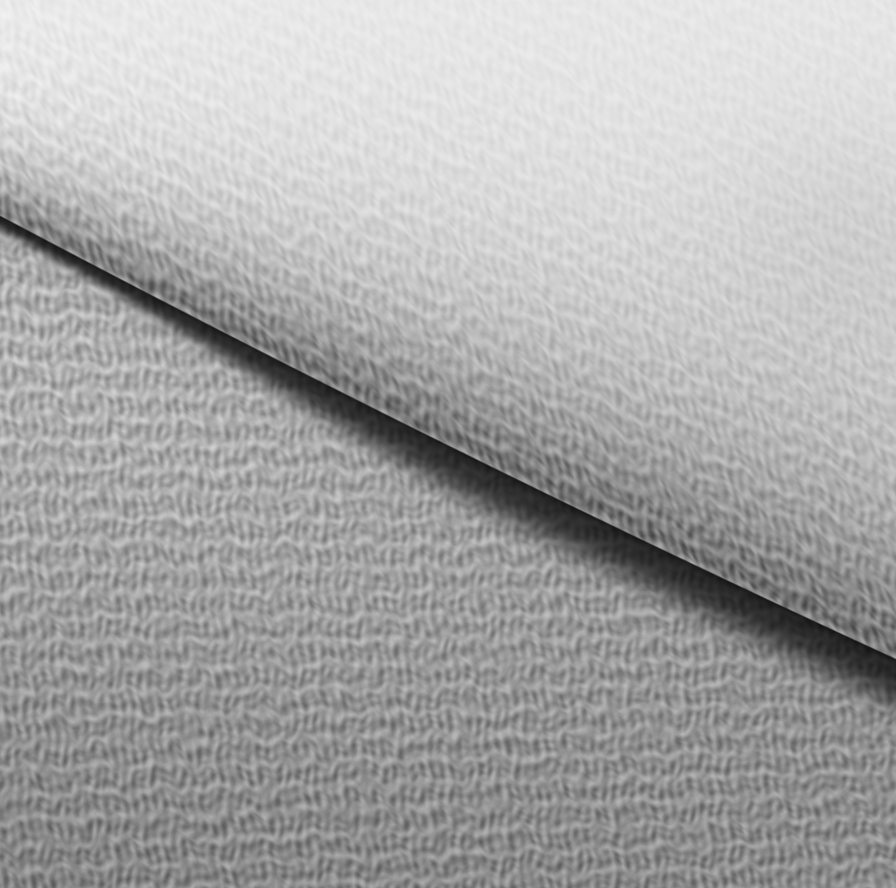
Write a Shadertoy shader that draws this texture.

```glsl
const float TAU = 6.2831853;
const float EDGE_LEFT = 0.757;      // fold height at the left border
const float EDGE_SLOPE = -0.495;
const float EDGE_SAG = 0.035;
const float RIB_PITCH = 0.0108;     // spacing of the fine upright ribs
const float ROW_PITCH = 0.0285;     // spacing of the crinkled rows
const float FOLD_DARK = 0.42;
const float FOLD_LIGHT = 0.925;
const float BASE_DARK = 0.53;
const float BASE_LIGHT = 0.70;
const float SHADOW_GAIN = 0.32;
const float WEAVE_DEPTH = 0.15;

vec2 hash2(vec2 p) {
    vec3 q = fract(vec3(p.xyx) * vec3(0.1031, 0.1030, 0.0973));
    q += dot(q, q.yzx + 33.33);
    return fract((q.xx + q.yz) * q.zy);
}

// Distance to the nearest jittered cell centre
float cellular(vec2 p) {
    vec2 cell = floor(p), local = fract(p);
    float nearest = 2.0;
    for (int j = -1; j <= 1; j++) {
        for (int i = -1; i <= 1; i++) {
            vec2 offset = vec2(i, j);
            vec2 delta = offset + hash2(cell + offset) - local;
            nearest = min(nearest, dot(delta, delta));
        }
    }
    return sqrt(nearest);
}

// Signed relief of the cloth; x counts ribs and y counts rows
float weave(vec2 thread) {
    thread.y += 0.10 * sin(thread.x * 0.9 + 2.0 * sin(thread.y * 0.7))
              + 0.07 * sin(thread.x * 2.3 + thread.y * 1.9);
    thread.x += 0.18 * sin(thread.y * 3.1 + 1.7 * sin(thread.x * 0.31));
    float crest = pow(0.5 + 0.5 * cos(TAU * thread.y), 2.5);
    float rib = cos(TAU * thread.x) * (1.0 - 0.75 * crest);
    vec2 grain = thread * vec2(0.9, 2.3);
    float emboss = cellular(grain + vec2(0.35, -0.45)) - cellular(grain);
    return 0.42 * rib + 0.65 * (crest - 0.35) + 1.15 * emboss;
}

// Rounded upper sheet, sharp at the fold and soft far above it
float upperSheet(vec2 p, float height) {
    float h = max(height, 0.0);
    float roundness = mix(0.055, 0.24, p.x);
    float tone = mix(FOLD_DARK, FOLD_LIGHT, 1.0 - exp(-h / roundness));
    tone += 0.10 * exp(-pow(h / 0.006, 2.0));

    vec2 dip = (p - vec2(0.97, 0.74)) / vec2(0.16, 0.13);
    tone -= 0.045 * exp(-dot(dip, dip));

    float rows = (h + 0.10 * h * p.x) / ROW_PITCH;
    vec2 thread = vec2((p.x + 0.12 * p.y) / RIB_PITCH, rows);
    float focus = exp(-h / mix(0.11, 0.27, p.x));
    return tone + WEAVE_DEPTH * (0.05 + 0.95 * focus) * weave(thread);
}

// Flat lower sheet with the shadow cast by the fold
float lowerSheet(vec2 p, float depth) {
    float s = max(depth, 0.0);
    float tone = mix(BASE_DARK, BASE_LIGHT, smoothstep(-0.05, 0.65, p.y));
    tone += 0.025 * (p.x - 0.5);

    float rows = (p.y - 0.04 * p.x + 0.12 * p.x * p.y) / ROW_PITCH;
    vec2 thread = vec2((p.x + 0.04 * p.y) / RIB_PITCH, rows + 7.3);
    tone += WEAVE_DEPTH * 0.85 * weave(thread);

    float reach = mix(0.018, 0.062, smoothstep(0.0, 0.6, p.x));
    float shadow = 1.0 - smoothstep(0.3 * reach, 1.25 * reach, s);
    float penumbra = exp(-s / (1.6 * reach));
    tone *= mix(1.0, SHADOW_GAIN, shadow) * (1.0 - 0.12 * penumbra);
    return tone * (1.0 - 0.55 * exp(-s / 0.008));
}

void mainImage(out vec4 fragColor, in vec2 fragCoord) {
    vec2 p = fragCoord / iResolution.y;
    float edge = EDGE_LEFT + EDGE_SLOPE * p.x + EDGE_SAG * p.x * (p.x - 1.0);
    float height = p.y - edge;

    // Layer the sheets across a smoothed fold line
    float soft = 1.2 / iResolution.y;
    float cover = smoothstep(-soft, soft, height);
    float tone = mix(lowerSheet(p, -height), upperSheet(p, height), cover);

    fragColor = vec4(vec3(clamp(tone, 0.0, 1.0)), 1.0);
}
```
